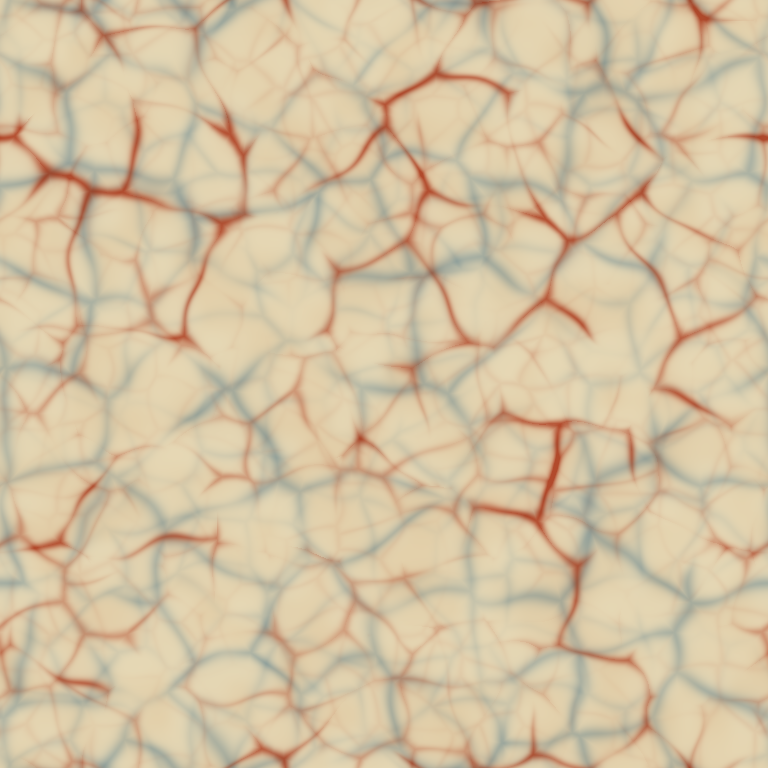
Write a Shadertoy shader that draws this texture.

```glsl
const float TAU = 6.2831853;
const vec3 CREAM = vec3(0.902, 0.846, 0.708);
const vec3 TAN = vec3(0.890, 0.812, 0.662);
const vec3 BLUE_STAIN = vec3(0.59, 0.72, 0.85);
const vec3 RED_STAIN = vec3(0.78, 0.35, 0.25);

vec2 hash2(vec2 cell, float seed) {
    vec3 q = fract((cell.xyx + seed * 17.31) * vec3(0.1031, 0.1030, 0.0973));
    q += dot(q, q.yzx + 33.33);
    return fract((q.xx + q.yz) * q.zy);
}

// Smooth value noise that wraps after a whole number of cells
float wrapNoise(vec2 uv, float count, float seed) {
    vec2 p = uv * count;
    vec2 cell = floor(p);
    vec2 f = p - cell;
    f = f * f * (3.0 - 2.0 * f);
    float a = hash2(mod(cell, count), seed).x;
    float b = hash2(mod(cell + vec2(1, 0), count), seed).x;
    float c = hash2(mod(cell + vec2(0, 1), count), seed).x;
    float d = hash2(mod(cell + vec2(1, 1), count), seed).x;
    return mix(mix(a, b, f.x), mix(c, d, f.x), f.y);
}

// Layered sines with whole frequencies bend the straight cell borders
vec2 bend(vec2 uv, float seed) {
    vec2 p = uv;
    p += 0.010 * sin(TAU * (vec2(3, 2) * uv.yx + vec2(1, -2) * uv) + seed);
    p += 0.005 * sin(TAU * (vec2(6, 7) * p.yx + vec2(-3, 2) * p) + seed * 2.3);
    p += 0.0022 * sin(TAU * (vec2(13, 11) * p.yx + vec2(5, -6) * p) + seed * 3.7);
    return p;
}

// Offset from p to the wrapped random site of a cell
vec2 siteOffset(vec2 cell, vec2 p, float count, float seed) {
    return cell + 0.08 + 0.84 * hash2(mod(cell, count), seed) - p;
}

// Distances to the two nearest cell borders, in canvas units
vec2 cellBorders(vec2 uv, float count, float seed) {
    vec2 p = uv * count;
    vec2 home = floor(p);
    vec2 own = vec2(9.0);
    for (int y = -1; y <= 1; y++) {
        for (int x = -1; x <= 1; x++) {
            vec2 site = siteOffset(home + vec2(x, y), p, count, seed);
            if (dot(site, site) < dot(own, own)) own = site;
        }
    }
    vec2 border = vec2(9.0);
    for (int y = -2; y <= 2; y++) {
        for (int x = -2; x <= 2; x++) {
            vec2 site = siteOffset(home + vec2(x, y), p, count, seed);
            vec2 across = site - own;
            if (dot(across, across) < 0.0001) continue;
            float d = dot(0.5 * (own + site), normalize(across));
            if (d < border.x) border = vec2(d, border.x);
            else border.y = min(border.y, d);
        }
    }
    return border / count;
}

// Soft veins that fade in and out and swell where they meet
float veins(vec2 uv, float count, float width, float swell, vec2 fade, float seed) {
    vec2 border = cellBorders(bend(uv, seed), count, seed);
    float node = exp(-border.y / 0.011);
    float flow = 0.55 * wrapNoise(uv, 10.0, seed + 5.0)
               + 0.45 * wrapNoise(uv, 17.0, seed + 9.0);
    float strength = smoothstep(fade.x, fade.y, flow + 0.15 * swell * node);
    float w = width * (0.7 + 0.3 * strength + swell * node);
    float core = exp(-pow(border.x / w, 1.6));
    float halo = exp(-border.x / (2.2 * w));
    return strength * (0.86 * core + 0.14 * halo);
}

vec3 stain(vec3 base, vec3 tint, float amount) {
    return base * mix(vec3(1.0), tint, clamp(amount, 0.0, 1.0));
}

void mainImage(out vec4 fragColor, in vec2 fragCoord) {
    vec2 uv = fragCoord / iResolution.xy;

    // Mottled ground
    float mottle = 0.5 * wrapNoise(uv, 15.0, 2.0) + 0.5 * wrapNoise(uv, 29.0, 3.0);
    vec3 color = mix(CREAM, TAN, smoothstep(0.2, 0.9, mottle));

    // Red network: tapered veins, star-shaped nodes and hairlines
    float red = 0.95 * veins(uv, 7.0, 0.0048, 1.1, vec2(0.42, 0.90), 7.0);
    red += 0.45 * veins(uv, 11.0, 0.0046, 0.9, vec2(0.36, 0.90), 11.0);
    red += 0.09 * veins(uv, 16.0, 0.0045, 0.4, vec2(0.25, 0.85), 14.0);

    // Blue network: broad veins and faint branches, weaker under the red
    float blue = 0.66 * veins(uv, 8.0, 0.0088, 0.2, vec2(0.06, 0.78), 1.0);
    blue += 0.26 * veins(uv, 12.0, 0.0072, 0.2, vec2(0.25, 0.82), 4.0);
    blue *= 1.0 - 0.5 * clamp(red, 0.0, 1.0);

    color = stain(color, BLUE_STAIN, blue);
    color = stain(color, RED_STAIN, red);
    fragColor = vec4(color, 1.0);
}
```
